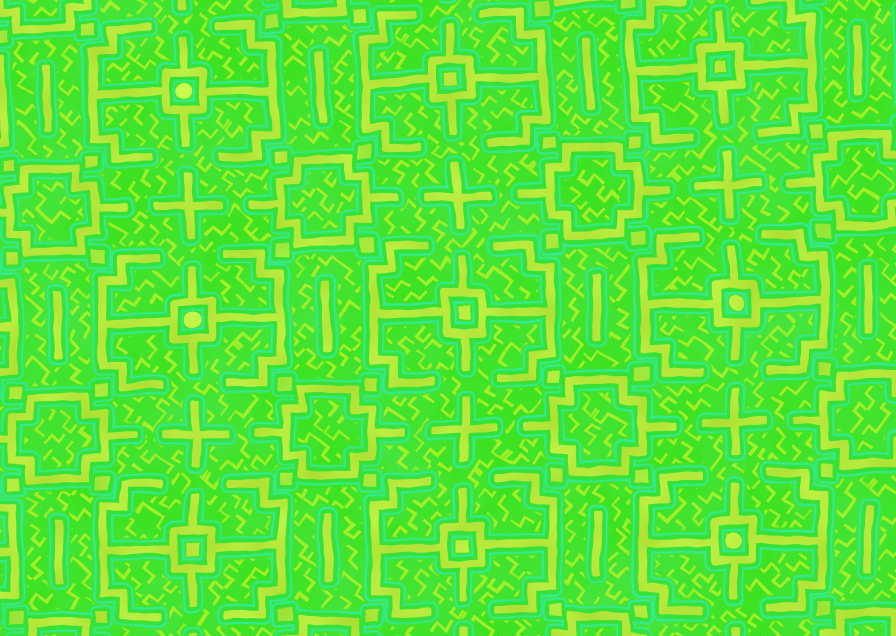
Reproduce this pattern procedurally as a Shadertoy shader.

```glsl
#define PERIOD vec2(2.32, 2.0)
#define ORIGIN vec2(3.98, 2.78)
#define VIEW_HEIGHT 5.46
#define LINE 0.035
#define RIM_GAP 0.043
#define RIM_WIDTH 0.010
#define MAZE_CELL 0.19
#define MAZE_LINE 0.0125
#define GREEN vec3(0.25, 0.89, 0.17)
#define TEAL vec3(0.20, 0.92, 0.60)
#define LIME vec3(0.71, 0.91, 0.23)

float hash(vec2 p) {
    vec3 q = fract(p.xyx * vec3(0.1031, 0.1030, 0.0973));
    q += dot(q, q.yzx + 33.33);
    return fract((q.x + q.y) * q.z);
}

float gradientNoise(vec2 p) {
    vec2 cell = floor(p), f = p - cell, u = f * f * (3.0 - 2.0 * f);
    vec4 v;
    for (int i = 0; i < 4; i++) {
        vec2 corner = vec2(i & 1, i >> 1);
        float angle = 6.2832 * hash(cell + corner + 50.0);
        v[i] = dot(vec2(cos(angle), sin(angle)), f - corner);
    }
    return mix(mix(v.x, v.y, u.x), mix(v.z, v.w, u.x), u.y);
}

vec2 noise2(vec2 p) {
    return vec2(gradientNoise(p), gradientNoise(p + 37.4));
}

// Axis-aligned bar from a to b with softened corners
float bar(vec2 p, vec2 a, vec2 b, float w) {
    vec2 d = abs(p - 0.5 * (a + b)) - 0.5 * abs(b - a) - 0.55 * w;
    return length(max(d, 0.0)) - 0.45 * w;
}

float square(vec2 p, float halfSize) {
    vec2 d = abs(p) - halfSize;
    return length(max(d, 0.0)) + min(max(d.x, d.y), 0.0);
}

float fill(float d, float aa) {
    return 1.0 - smoothstep(-aa, aa, d);
}

// Stepped brackets joined to a boxed centre by four spokes
float bracketMotif(vec2 q) {
    float d = bar(q, vec2(0.77, 0.0), vec2(0.77, 0.38), LINE);
    d = min(d, bar(q, vec2(0.60, 0.38), vec2(0.77, 0.38), LINE));
    d = min(d, bar(q, vec2(0.60, 0.38), vec2(0.60, 0.57), LINE));
    d = min(d, bar(q, vec2(0.31, 0.57), vec2(0.60, 0.57), LINE));
    d = min(d, bar(q, vec2(0.17, 0.0), vec2(0.77, 0.0), LINE));
    d = min(d, bar(q, vec2(0.0, 0.17), vec2(0.0, 0.45), LINE));
    return min(d, abs(square(q, 0.165)) - LINE);
}

// Outlined stepped cross with side spikes
float steppedCross(vec2 r) {
    float d = bar(r, vec2(0.0, 0.37), vec2(0.23, 0.37), LINE);
    d = min(d, bar(r, vec2(0.23, 0.20), vec2(0.23, 0.37), LINE));
    d = min(d, bar(r, vec2(0.23, 0.20), vec2(0.38, 0.20), LINE));
    d = min(d, bar(r, vec2(0.38, 0.0), vec2(0.38, 0.20), LINE));
    return min(d, bar(r, vec2(0.38, 0.0), vec2(0.62, 0.0), LINE));
}

// Slanted field of randomly turned stepped strokes
float maze(vec2 p) {
    p = mat2(0.79, 0.61, -0.61, 0.79) * p / MAZE_CELL;
    p += 0.25 * noise2(p * 0.6);
    vec2 id = floor(p), q = p - id - 0.5;
    float turn = hash(id + 11.0), w = MAZE_LINE / MAZE_CELL;
    if (turn > 0.55) q = q.yx;
    if (hash(id + 71.0) > 0.6) q.x = -q.x;
    float d = bar(q, vec2(-0.5, 0.25), vec2(0.0, 0.25), w);
    d = min(d, bar(q, vec2(0.0, -0.25), vec2(0.0, 0.25), w));
    d = min(d, bar(q, vec2(0.0, -0.25), vec2(0.43, -0.25), w));
    if (hash(id + 23.0) > 0.55) d = min(d, bar(q, vec2(0.43, -0.25), vec2(0.43, 0.12), w));
    return d * MAZE_CELL;
}

void mainImage(out vec4 fragColor, in vec2 fragCoord) {
    float px = VIEW_HEIGHT / iResolution.y, aa = 0.7 * px;
    vec2 field = fragCoord * px, p = field - ORIGIN;

    // Cloth skew and hand-drawn wobble
    p += vec2(0.045 * max(p.y, 0.0), -p.x * (0.031 + 0.008 * p.y));
    p += 0.05 * noise2(field * 0.9) + 0.022 * noise2(field * 4.0);

    // Mirrored quarter of the repeat
    vec2 id = round(p / PERIOD), local = p - id * PERIOD;
    vec2 q = abs(local), r = abs(q - 0.5 * PERIOD);
    float d = min(bracketMotif(q), steppedCross(r));
    d = min(d, bar(vec2(q.x, r.y), vec2(0.0), vec2(0.25, 0.0), LINE));
    d = min(d, bar(vec2(q.x, r.y), vec2(0.0), vec2(0.0, 0.25), LINE));
    d = min(d, bar(vec2(r.x, q.y), vec2(0.0), vec2(0.0, 0.26), LINE));

    // Loose squares and varied centre dots
    float pick = hash(id + 7.0), tilePick = hash(floor(2.0 * p / PERIOD) + 19.0);
    float tile = square(q - vec2(0.79, 0.585), 0.05 + 0.012 * tilePick);
    float size = 0.052 + 0.016 * pick;
    float dot0 = pick > 0.5 ? length(local) - size - 0.008 : square(local, size);
    d = min(d, tile);
    float ink = min(d, dot0) + 0.012 * gradientNoise(field * 9.0);

    // Mottled ground, maze, rims, then strokes
    float mottle = gradientNoise(field * 1.3) + 0.6 * gradientNoise(field * 5.0);
    vec3 col = GREEN + vec3(0.03, 0.01, 0.11) * max(mottle, -0.3);
    float strokes = fill(maze(field) + 0.008 * gradientNoise(field * 6.0), aa);
    col = mix(col, vec3(0.68, 0.94, 0.16), 0.9 * strokes * smoothstep(0.06, 0.085, d));
    col = mix(col, vec3(0.20, 0.88, 0.24), 0.7 * fill(d - RIM_GAP, aa));
    float rim = min(abs(d - RIM_GAP), abs(dot0 - 0.024) + 0.004) - RIM_WIDTH;
    col = mix(col, TEAL, (0.85 + 0.3 * gradientNoise(field * 3.0)) * fill(rim, 1.2 * aa));
    vec3 lime = LIME + 0.06 * gradientNoise(field * 3.5);
    lime.r -= 0.12 * tilePick * step(tile, 0.02);
    lime += 0.07 * pick * step(dot0, 0.02);
    col = mix(col, lime, fill(ink, aa));
    fragColor = vec4(clamp(col, 0.0, 1.0), 1.0);
}
```
